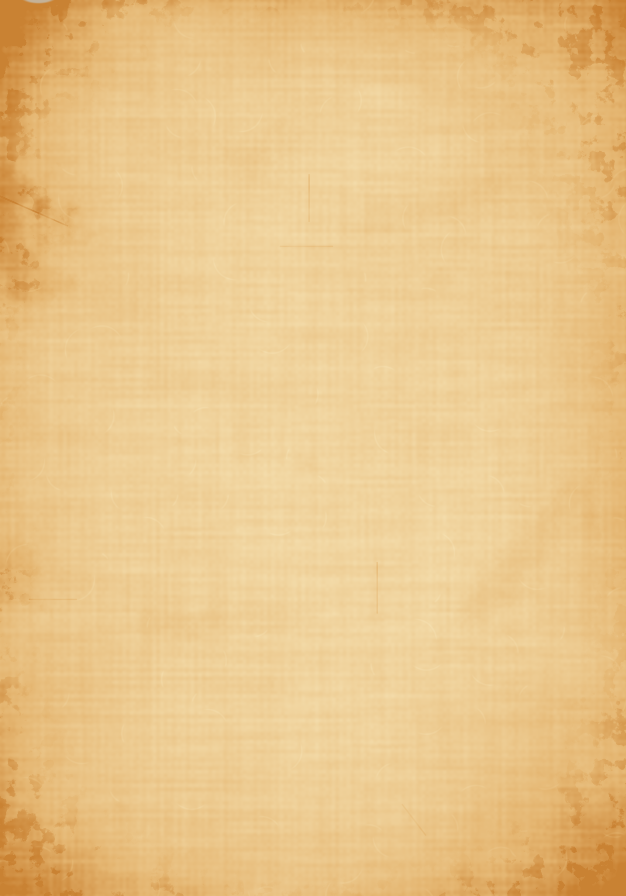
Write a Shadertoy shader that draws this texture.

```glsl
// Aged woven parchment with scorched corners, speckles, stains and fine scratches.
const vec3 CREAM = vec3(0.945, 0.837, 0.63);
const vec3 HONEY = vec3(0.895, 0.71, 0.44);
const vec3 SCORCH = vec3(0.79, 0.51, 0.20);
const float BASE_TONE = 0.0;
const float SIDE_BURN = 0.45;
const float SIDE_REACH = 0.085;
const float END_BURN = 0.38;
const float END_REACH = 0.065;
const float CORNER_BURN = 0.46;
const float CORNER_REACH = 0.17;
const float THREADS = 210.0;
const float WEAVE = 0.17;
const float GRAIN = 0.07;
const float SPECKLE = 0.22;
const float FIBRE_CELLS = 19.0;

float hash(vec2 p) {
    vec3 q = fract(p.xyx * vec3(0.1031, 0.1030, 0.0973));
    q += dot(q, q.yzx + 33.33);
    return fract((q.x + q.y) * q.z);
}

float noise(vec2 p) {
    vec2 i = floor(p), f = fract(p);
    f = f * f * (3.0 - 2.0 * f);
    return mix(mix(hash(i), hash(i + vec2(1, 0)), f.x),
               mix(hash(i + vec2(0, 1)), hash(i + vec2(1, 1)), f.x), f.y);
}

float fbm(vec2 p) {
    float sum = 0.0, gain = 0.5;
    for (int i = 0; i < 5; i++) {
        sum += gain * noise(p);
        p = mat2(1.6, 1.2, -1.2, 1.6) * p + 7.3;
        gain *= 0.5;
    }
    return sum;
}

float segment(vec2 p, vec2 a, vec2 b) {
    vec2 d = b - a;
    return length(p - a - d * clamp(dot(p - a, d) / dot(d, d), 0.0, 1.0));
}

// Hairline stroke with uneven ink
float scratch(vec2 p, vec2 a, vec2 b) {
    float aa = 1.0 / iResolution.y;
    float line = 1.0 - smoothstep(0.0001, 0.0004 + aa, segment(p, a, b));
    return line * (0.5 + 0.7 * noise(p * 110.0));
}

// Blurred stain with a ragged outline
float stain(vec2 p, vec2 a, vec2 b, float radius) {
    float d = segment(p, a, b) + (fbm(p * 38.0) - 0.5) * radius * 1.6;
    return 1.0 - smoothstep(0.1 * radius, radius, d);
}

// Crossed threads: a fine regular mesh, irregular yarns and broader bands
float weave(vec2 p) {
    float rows = noise(p * vec2(14.0, THREADS)) - 0.5 + 0.4 * (noise(p * vec2(5.0, 0.35 * THREADS)) - 0.5);
    float columns = noise(p * vec2(THREADS, 12.0)) - 0.5 + 0.4 * (noise(p * vec2(0.35 * THREADS, 4.0)) - 0.5);
    vec2 mesh = sin(p * THREADS * 3.6);
    return 0.75 * rows + 0.55 * columns + 0.09 * (mesh.x + mesh.y);
}

// Pale curved fibres scattered over a jittered grid
float fibres(vec2 p) {
    vec2 g = p * FIBRE_CELLS, cell = floor(g);
    float sum = 0.0, aa = FIBRE_CELLS / iResolution.y;
    for (int y = -1; y <= 1; y++)
    for (int x = -1; x <= 1; x++) {
        vec2 id = cell + vec2(x, y);
        float angle = 6.283 * hash(id + 9.1), size = 0.1 + 0.28 * hash(id + 4.7);
        vec2 q = g - id - vec2(hash(id), hash(id + 2.3));
        q = mat2(cos(angle), sin(angle), -sin(angle), cos(angle)) * q;
        float bend = abs(q.y - 1.2 * q.x * q.x);
        float ends = 1.0 - smoothstep(0.6 * size, size, abs(q.x));
        sum += (1.0 - smoothstep(0.0, 0.012 + aa, bend)) * ends * step(0.5, hash(id + 6.9));
    }
    return sum;
}

void mainImage(out vec4 fragColor, in vec2 fragCoord) {
    vec2 p = fragCoord / iResolution.y;
    float width = iResolution.x / iResolution.y;
    vec2 edge = min(p, vec2(width, 1.0) - p);

    // Scorched border
    float cloud = fbm(p * 7.0 + 3.0);
    float burn = SIDE_BURN * exp(-edge.x / SIDE_REACH) + END_BURN * exp(-edge.y / END_REACH);
    burn += CORNER_BURN * exp(-length(edge) / CORNER_REACH);
    burn += 0.20 * exp(-length((p - vec2(width, 0.83)) / vec2(0.12, 0.16)));
    burn += 0.22 * stain(p, vec2(0.0, 0.76), vec2(0.02, 0.71), 0.08);
    burn += 0.16 * stain(p, vec2(0.0, 0.36), vec2(0.0, 0.35), 0.06);
    float tone = BASE_TONE + burn * (0.6 + 0.8 * cloud) + 0.10 * (cloud - 0.48);

    // Small speckles gather in the darkest parts of the border
    float spots = smoothstep(0.56, 0.66, fbm(p * 75.0 + 11.0) + 0.22 * (noise(p * 17.0) - 0.5));
    tone += SPECKLE * spots * smoothstep(0.25, 0.7, burn);

    // Faint stains
    tone += 0.11 * stain(p, vec2(0.285, 0.825), vec2(0.305, 0.845), 0.035);
    tone += 0.10 * stain(p, vec2(0.492, 0.684), vec2(0.495, 0.688), 0.018);
    tone += 0.08 * stain(p, vec2(0.341, 0.482), vec2(0.346, 0.482), 0.014);
    tone += 0.12 * stain(p, vec2(0.53, 0.32), vec2(0.64, 0.45), 0.032);
    tone += 0.08 * stain(p, vec2(0.17, 0.30), vec2(0.35, 0.315), 0.018);
    tone += 0.07 * stain(p, vec2(0.40, 0.74), vec2(0.55, 0.79), 0.025);

    // Cloth, fibres and dark scratches
    tone += WEAVE * weave(p) + GRAIN * (noise(p * 260.0) - 0.5) - 0.09 * fibres(p);
    float marks = scratch(p, vec2(0.345, 0.805), vec2(0.345, 0.753));
    marks += scratch(p, vec2(0.421, 0.372), vec2(0.421, 0.316));
    marks += 0.6 * scratch(p, vec2(0.313, 0.725), vec2(0.371, 0.725));
    marks += 0.7 * scratch(p, vec2(0.033, 0.331), vec2(0.085, 0.331));
    marks += 0.7 * scratch(p, vec2(0.0, 0.781), vec2(0.075, 0.748));
    marks += 0.5 * scratch(p, vec2(0.449, 0.102), vec2(0.475, 0.068));
    tone = clamp(tone + 0.34 * marks, -0.15, 1.1);

    vec3 color = mix(CREAM, HONEY, min(tone / 0.55, 1.0));
    color = mix(color, SCORCH, clamp((tone - 0.55) / 0.5, 0.0, 1.0));

    // Worn grey nick on the top edge
    float nick = length((p - vec2(0.043, 1.003)) / vec2(0.019, 0.007));
    color = mix(color, vec3(0.77, 0.70, 0.60), 1.0 - smoothstep(0.75, 1.1, nick));
    fragColor = vec4(color, 1.0);
}
```
